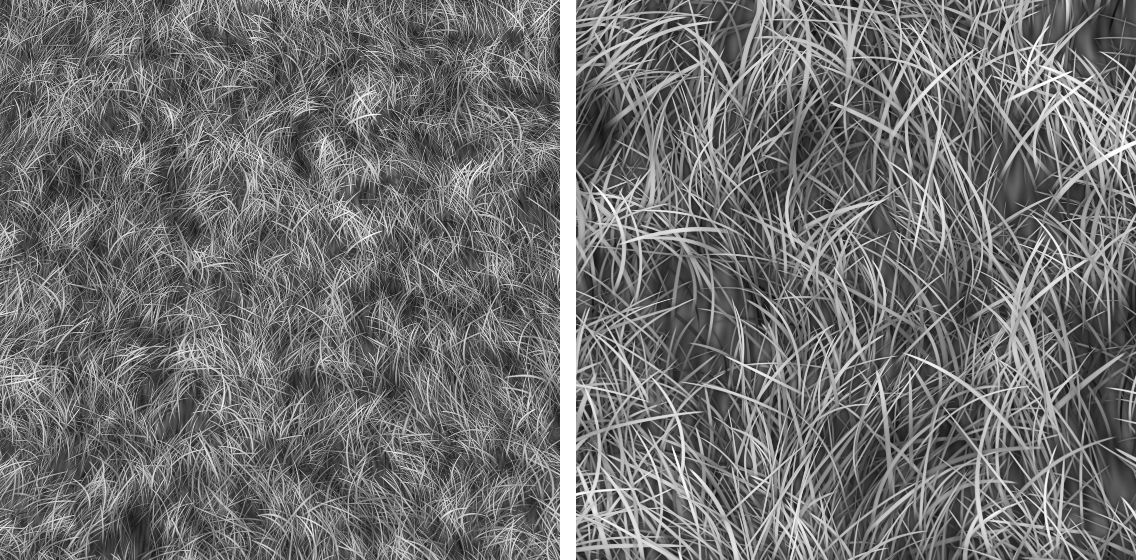
Left: the whole. Right: its middle third, enlarged.
A Shadertoy shader for this texture:

```glsl
// Dense monochrome meadow: many layers of thin, drooping grass blades.
// Each layer scatters one curved blade per jittered grid cell; deeper layers
// are darker, and gradient noise gathers the blades into tufts and hollows.

const int LAYERS = 42;
const float SOIL_TONE = 0.22;
const float DEEP_TONE = 0.25;
const float TOP_TONE = 0.63;
const float SHADOW = 0.11;
const float EXPOSURE = 1.23;

vec4 hash4(vec3 p) {
    vec4 q = fract(p.xyzx * vec4(0.1031, 0.1030, 0.0973, 0.1099));
    q += dot(q, q.wzxy + 33.33);
    return fract((q.xxyz + q.yzzw) * q.zywx);
}

vec2 gradientAt(vec2 cell) {
    return hash4(vec3(cell, 7.0)).xy * 2.0 - 1.0;
}

float gradientNoise(vec2 p) {
    vec2 i = floor(p);
    vec2 f = p - i;
    vec2 u = f * f * f * (f * (f * 6.0 - 15.0) + 10.0);
    vec2 e = vec2(0.0, 1.0);
    float low = mix(dot(gradientAt(i), f),
                    dot(gradientAt(i + e.yx), f - e.yx), u.x);
    float high = mix(dot(gradientAt(i + e.xy), f - e.xy),
                     dot(gradientAt(i + e.yy), f - e.yy), u.x);
    return 1.3 * mix(low, high, u.y);
}

// Slight widening toward the bottom, plus gentle waviness of the strands
vec2 meadowSpace(vec2 uv) {
    vec2 p = vec2((uv.x - 0.5) * (1.0 + 0.35 * uv.y), uv.y * (1.0 + 0.2 * uv.y));
    vec2 wave = vec2(gradientNoise(p * 6.0), gradientNoise(p * 6.0 + 31.7));
    return p + 0.02 * wave;
}

// x: signed distance to the blade's centre line, y: 0 at root to 1 at tip
vec2 bladeCoords(vec2 p, float lean, float halfLength, float sag) {
    vec2 along = vec2(sin(lean), cos(lean));
    float t = dot(p, along) / halfLength;
    float n = dot(p, vec2(along.y, -along.x)) / halfLength;
    float bend = lean < 0.0 ? -sag : sag;
    float dist = (n - bend * t * t) / sqrt(1.0 + 4.0 * bend * bend * t * t);
    return vec2(dist * halfLength, 0.5 + 0.5 * t);
}

// Lays one blade over the tone below it
float paintBlade(float below, vec2 blade, float halfWidth, float tone, float pixel) {
    float u = blade.y;
    if (u < 0.0 || u > 1.0) return below;
    float width = halfWidth * sqrt(1.0 - u) * (0.65 + 0.6 * u);
    float dist = abs(blade.x);
    float fade = smoothstep(0.0, 0.25, u) * smoothstep(1.0, 0.93, u);
    float shade = 1.0 - smoothstep(width, width + 3.0 * halfWidth, dist);
    below *= 1.0 - SHADOW * shade * fade;
    float cover = 1.0 - smoothstep(width - 0.7 * pixel, width + 0.7 * pixel, dist);
    float rounded = 1.0 - 0.12 * smoothstep(0.0, halfWidth, dist);
    return mix(below, (tone + 0.17 * (u - 0.4)) * rounded, cover * fade);
}

// Paints all blades of one layer that may reach point p
float paintLayer(float below, vec2 p, float layer, float depth, float pixel) {
    vec4 seed = hash4(vec3(layer, 3.0, 11.0));
    float size = mix(0.043, 0.07, seed.x) * mix(0.9, 1.3, depth * depth);
    vec2 offset = seed.yz * 10.0 + 40.0;
    vec2 g = p / size + offset;
    vec2 home = floor(g);
    for (int j = -1; j <= 1; j++) {
        for (int i = -1; i <= 1; i++) {
            vec2 cell = home + vec2(i, j);
            vec4 place = hash4(vec3(cell, layer * 1.7 + 5.0));
            vec2 centre = cell + place.xy;
            vec2 local = g - centre;
            float halfLength = mix(0.5, 0.9, place.z);
            if (dot(local, local) > halfLength * halfLength * 1.15) continue;

            // Upper blades avoid the hollows, so dark gaps stay open
            vec2 root = (centre - offset) * size;
            float tuft = gradientNoise(root * 14.0 + 71.0);
            if (tuft < 0.35 * depth - 0.43) continue;

            vec4 look = hash4(vec3(cell + 91.0, layer * 2.3 + 17.0));
            float clump = 1.6 * gradientNoise(root * 6.0);
            float lean = clump - 0.4 * root.x + 1.4 * (look.x + look.y - 1.0);
            float sag = 0.32 * look.z;
            float halfWidth = size * mix(0.016, 0.038, place.w * place.w);
            float tone = mix(DEEP_TONE, TOP_TONE, depth)
                       + 0.32 * (look.w - 0.5) + 0.18 * tuft;
            vec2 blade = bladeCoords(local * size, lean, halfLength * size, sag);
            below = paintBlade(below, blade, halfWidth, tone, pixel);
        }
    }
    return below;
}

// Sunlit tufts and shaded hollows from broad to small
float tuftLight(vec2 p) {
    return 0.36 * gradientNoise(p * 4.5 + 12.0)
         + 0.40 * gradientNoise(p * 11.0 + 50.0)
         + 0.42 * gradientNoise(p * vec2(34.0, 22.0) + 90.0);
}

void mainImage(out vec4 fragColor, in vec2 fragCoord) {
    float pixel = 1.2 / iResolution.y;
    vec2 uv = fragCoord / iResolution.y;
    vec2 p = meadowSpace(uv);

    // Fine upright litter beneath the blades
    float tone = SOIL_TONE + 0.16 * gradientNoise(p * vec2(150.0, 35.0));

    for (int k = 0; k < LAYERS; k++) {
        float depth = float(k) / float(LAYERS - 1);
        tone = paintLayer(tone, p, float(k), depth, pixel);
    }

    tone *= EXPOSURE * (1.0 + tuftLight(p));
    // Gentle shoulder keeps the brightest blades from burning out
    tone -= 0.5 * max(tone - 0.72, 0.0);
    fragColor = vec4(vec3(clamp(tone, 0.0, 1.0)), 1.0);
}
```
